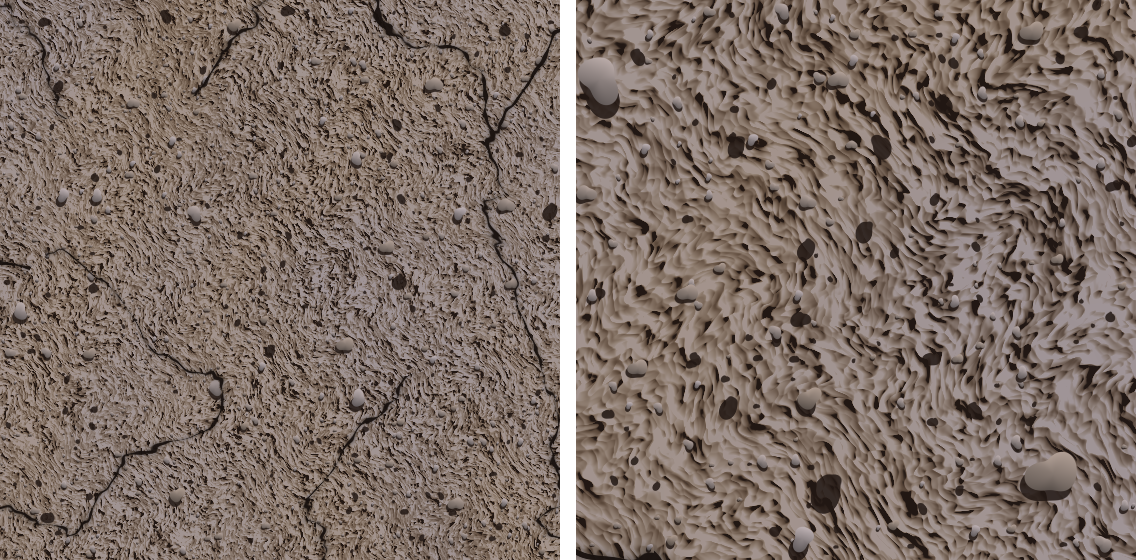
Left: the whole. Right: its middle third, enlarged.
Give the GLSL for this texture, as a WebGL 2 fragment shader.

```glsl
#version 300 es
precision highp float;
// Dry, cracked earth seen from above under a low sun.
// Layered cellular grains give the lit relief, scattered discs give stones
// and pits, and the borders of a warped cellular pattern give the cracks.

#define LIGHT normalize(vec2(0.3, 1.0))
#define CRACK_CELLS 2.7
#define CRACK_WIDTH 0.0034
#define CRACK_SHARE 0.62
#define RELIEF 1.0
#define BASE_TONE 0.67
#define CREVICE vec3(0.13, 0.09, 0.075)
#define SHADE vec3(0.36, 0.29, 0.24)
#define SOIL vec3(0.475, 0.407, 0.36)
#define CLAY vec3(0.56, 0.50, 0.46)
#define DUST vec3(0.63, 0.58, 0.57)

uniform vec2 u_resolution;
out vec4 fragColor;

vec3 hash(vec2 c) {
  vec3 q = fract(c.xyx * vec3(0.1031, 0.1030, 0.0973));
  q += dot(q, q.yxz + 33.33);
  return fract((q.xxy + q.yzz) * q.zyx);
}

// Bends space with layered, rotated sines.
vec2 warp(vec2 p, float freq, float bend) {
  for (int i = 0; i < 6; i++) {
    p += bend * sin(p.yx * freq + vec2(1.7, 4.1) * float(i + 1)) / freq;
    p = mat2(0.8, 0.6, -0.6, 0.8) * p;
    freq *= 1.93;
  }
  return p;
}

// Soft blotches between -1 and 1.
float blotches(vec2 p) {
  vec2 q = warp(p, 1.3, 0.7);
  return 0.5 * (sin(q.x * 2.1) * sin(q.y * 1.7 + 1.0) + sin(q.x * 4.3 + q.y * 3.1));
}

// Slope towards the light of rounded grains, blended across cell borders.
float grains(vec2 p) {
  vec2 cell = floor(p);
  float slope = 0.0, total = 1e-5;
  for (int y = -1; y <= 1; y++)
  for (int x = -1; x <= 1; x++) {
    vec2 c = cell + vec2(x, y);
    vec3 h = hash(c);
    vec2 d = p - c - h.xy;
    float weight = exp(-14.0 * dot(d, d));
    slope += weight * dot(d, LIGHT) * (0.25 + 1.5 * h.z * h.z);
    total += weight;
  }
  return slope / total;
}

// Signed gap to the nearest crack wall, in canvas units.
float crackGap(vec2 p, float thickness) {
  vec2 cell = floor(p), home = cell, toHome = vec2(9.0);
  for (int y = -1; y <= 1; y++)
  for (int x = -1; x <= 1; x++) {
    vec2 c = cell + vec2(x, y);
    vec2 d = c + 0.1 + 0.8 * hash(c + 31.0).xy - p;
    if (dot(d, d) < dot(toHome, toHome)) { toHome = d; home = c; }
  }
  float gap = 1.0;
  for (int y = -2; y <= 2; y++)
  for (int x = -2; x <= 2; x++) {
    vec2 c = home + vec2(x, y);
    if (x == 0 && y == 0) continue;
    vec2 d = c + 0.1 + 0.8 * hash(c + 31.0).xy - p;
    float border = dot(0.5 * (toHome + d), normalize(d - toHome));
    float h = hash(home + c + 77.0).x;
    float width = h < CRACK_SHARE ? CRACK_WIDTH * thickness * (1.0 - 0.8 * h) : -0.012;
    gap = min(gap, border / CRACK_CELLS - width);
  }
  return gap;
}

// Scatters lit stones with cast shadows, and bare pits.
void scatter(inout vec3 color, vec2 p, float freq, float density, float size, float soft) {
  vec2 q = p * freq, cell = floor(q);
  for (int y = -1; y <= 1; y++)
  for (int x = -1; x <= 1; x++) {
    vec2 c = cell + vec2(x, y);
    vec3 place = hash(c + freq), kind = hash(c + freq + 53.0);
    if (place.z > density) continue;
    vec2 d = q - c - 0.2 - 0.6 * place.xy;
    float angle = atan(d.y, d.x), turn = 6.28 * kind.x;
    float r = size * (0.45 + 0.75 * kind.y * kind.y);
    r *= 1.0 + 0.22 * sin(2.0 * angle + turn) + 0.13 * sin(3.0 * angle - 2.0 * turn);
    float aa = soft * freq;
    float shadow = 1.0 - smoothstep(r - aa, r + aa, length(d + LIGHT * r * 0.65));
    color = mix(color, CREVICE, 0.85 * shadow);
    float body = 1.0 - smoothstep(r - aa, r + aa, length(d));
    vec3 stone = mix(CLAY, DUST * vec3(0.98, 1.0, 1.04), kind.x);
    stone *= 0.92 + 0.3 * dot(d, LIGHT) / r;
    color = mix(color, stone, body * step(0.4, kind.z));
  }
}

vec3 soilRamp(float tone) {
  vec3 color = mix(CREVICE, SHADE, smoothstep(0.0, 0.25, tone));
  color = mix(color, SOIL, clamp(tone * 4.0 - 1.0, 0.0, 1.0));
  color = mix(color, CLAY, clamp(tone * 4.0 - 2.0, 0.0, 1.0));
  return mix(color, DUST, clamp(tone * 4.0 - 3.0, 0.0, 1.0));
}

void main() {
  vec2 p = gl_FragCoord.xy / u_resolution.y;
  float soft = 0.7 / u_resolution.y;

  // Lit ground, rougher in some patches
  float patchy = blotches(p * 3.0 + 5.0);
  vec2 q = warp(p, 30.0, 0.3);
  float relief = 0.35 * grains(q * 21.0) + 0.6 * grains(q * 52.0 + 7.0)
    + 0.95 * grains(q * 104.0 + 3.0) + 0.9 * grains(q * 187.0 + 11.0);
  float tone = BASE_TONE + RELIEF * relief * (1.0 + 0.25 * patchy);
  tone += 0.06 * blotches(p * 9.0) + 0.05 * blotches(p * 2.0 + 2.0);
  vec3 color = soilRamp(tone);
  color *= mix(vec3(1.02, 0.995, 0.94), vec3(0.99, 1.0, 1.04), 0.5 + 0.5 * blotches(p * 2.4 + 9.0));

  // Stones and pits
  scatter(color, p, 83.0, 0.22, 0.22, soft);
  scatter(color, p, 39.0, 0.28, 0.21, soft);
  scatter(color, p, 15.0, 0.30, 0.17, soft);

  // Cracks with crumbled, shaded rims
  float thickness = 0.75 + 0.8 * blotches(p * 8.0 + 4.0) + 0.5 * sin(p.x * 91.0 + 3.0 * sin(p.y * 73.0));
  float gap = crackGap(warp(p, 9.0, 0.33) * CRACK_CELLS + 4.0, thickness);
  color *= 1.0 - 0.3 * exp(-max(gap, 0.0) / 0.004);
  color = mix(color, CREVICE * 0.7, 0.94 * (1.0 - smoothstep(-soft, soft, gap)));

  fragColor = vec4(color, 1.0);
}
```
